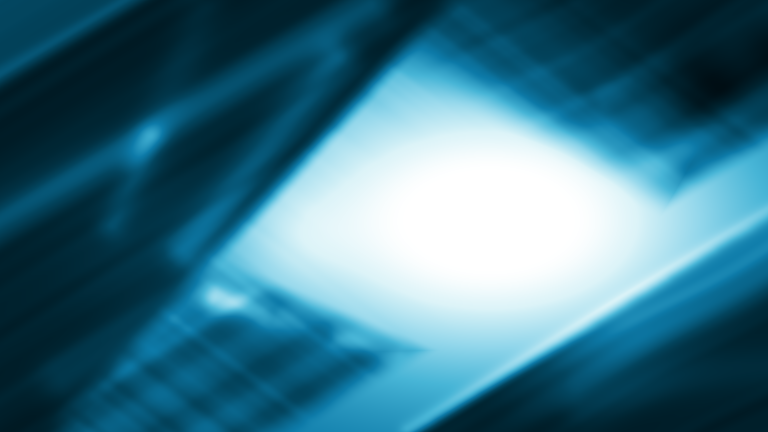
Reproduce this background procedurally as a Shadertoy shader.

```glsl
#define GLOW_CENTER vec2(1.134, 0.49)
#define GLOW_SPREAD 7.0
#define AMBIENT 0.15
#define STREAK_AMOUNT 0.15
#define STREAK_DENSITY 17.0
#define RIB_AMOUNT 0.07
#define RIB_DENSITY 24.0
#define BEAM_AXIS vec2(0.855, 0.519)
#define PANE_LEFT vec2(0.737, -0.677)
#define PANE_TOP vec2(-0.475, -0.88)
#define PANE_BOTTOM vec2(0.399, 0.917)

float hash(float n) {
    n = fract(n * 0.1031);
    n *= n + 33.33;
    return fract(n * (n + n));
}

float noise(float x) {
    float cell = floor(x), f = fract(x);
    return mix(hash(cell), hash(cell + 1.0), f * f * (3.0 - 2.0 * f));
}

// Stripes that drift slowly along their length
float stripes(float across, float along, float density) {
    float x = across * density + 0.5 * noise(along * 3.0 + 40.0);
    return 0.65 * noise(x + 11.0) + 0.35 * noise(x * 2.3 + 71.0);
}

// Soft segment of light
float beam(vec2 p, vec2 a, vec2 b, float width) {
    vec2 ab = b - a;
    float t = clamp(dot(p - a, ab) / dot(ab, ab), 0.0, 1.0);
    float d = length(p - a - ab * t) / width;
    return exp(-d * d);
}

float spot(vec2 p, vec2 center, vec2 radius) {
    vec2 d = (p - center) / radius;
    return exp(-dot(d, d));
}

// Light level to colour, from near black through cyan to white
vec3 ramp(float light) {
    vec3 c = mix(vec3(0.0, 0.04, 0.06), vec3(0.0, 0.14, 0.19), clamp(light / 0.2, 0.0, 1.0));
    c = mix(c, vec3(0.01, 0.27, 0.37), clamp((light - 0.2) / 0.2, 0.0, 1.0));
    c = mix(c, vec3(0.05, 0.48, 0.66), clamp((light - 0.4) / 0.2, 0.0, 1.0));
    c = mix(c, vec3(0.28, 0.71, 0.84), clamp((light - 0.6) / 0.14, 0.0, 1.0));
    c = mix(c, vec3(0.57, 0.84, 0.92), clamp((light - 0.74) / 0.1, 0.0, 1.0));
    c = mix(c, vec3(0.85, 0.95, 0.97), clamp((light - 0.84) / 0.1, 0.0, 1.0));
    return mix(c, vec3(1.0), smoothstep(0.92, 1.03, light));
}

void mainImage(out vec4 fragColor, in vec2 fragCoord) {
    vec2 p = fragCoord / iResolution.y;
    p.x += 0.5 * (16.0 / 9.0 - iResolution.x / iResolution.y);

    // Coordinates along and across the main diagonal
    float along = dot(p, BEAM_AXIS);
    float across = dot(p, vec2(-BEAM_AXIS.y, BEAM_AXIS.x));

    // Signed distances to the sides of the bright pane
    float left = dot(p, PANE_LEFT) - 0.084;
    float top = dot(p, PANE_TOP) + 1.218;
    float bottom = dot(p, PANE_BOTTOM) - 0.533;
    float leftMask = smoothstep(-0.03, 0.04, left);
    float floorMask = smoothstep(-0.525, -0.475, across);
    float pane = leftMask * smoothstep(-0.14, 0.06, top) * smoothstep(-0.03, 0.05, bottom);
    float band = 1.0 - smoothstep(-0.37, -0.275, across);
    float lit = floorMask * max(pane, band);

    // Dark surroundings with diagonal streaks
    float light = AMBIENT + STREAK_AMOUNT * (stripes(across, along, STREAK_DENSITY) - 0.4);
    light += 0.22 * smoothstep(0.66, 0.71, across);
    light += 0.12 * beam(p, vec2(-0.05, 0.80), vec2(0.35, 1.03), 0.022);
    light += 0.24 * beam(p, vec2(-0.05, 0.47), vec2(0.86, 0.98), 0.055);
    light += 0.16 * beam(p, vec2(0.26, 0.48), vec2(0.35, 0.68), 0.035);
    light += 0.09 * beam(p, vec2(0.33, 0.64), vec2(0.47, 0.98), 0.05);
    light += 0.27 * beam(p, vec2(0.43, 0.42), vec2(0.78, 0.86), 0.05);
    light += 0.13 * spot(p, vec2(0.40, 0.42), vec2(0.25, 0.22));
    light += 0.22 * beam(p, vec2(0.50, 0.31), vec2(0.92, 0.18), 0.032);
    light += 0.15 * beam(p, vec2(0.15, 0.12), vec2(0.56, 0.34), 0.06);
    light -= 0.10 * beam(p, vec2(0.64, 0.27), vec2(0.75, 0.23), 0.025);

    // Haze above the pane with crossing ribs
    float ribs = stripes(dot(p, vec2(0.60, 0.80)), along, RIB_DENSITY) - 0.5;
    float haze = leftMask * smoothstep(-0.38, -0.06, top) * floorMask;
    light += haze * (0.28 + 2.0 * RIB_AMOUNT * ribs);
    light += 0.12 * beam(p, vec2(1.40, 0.77), vec2(1.80, 1.0), 0.03);
    light += 0.13 * beam(p, vec2(1.50, 0.62), vec2(1.80, 0.76), 0.06);
    light -= 0.24 * spot(p, vec2(1.63, 0.80), vec2(0.09, 0.08));
    light -= 0.12 * spot(p, vec2(1.78, 0.90), vec2(0.07, 0.06));

    // Blue spill below the band
    float spill = smoothstep(-0.74, -0.54, across) * (1.0 - floorMask);
    light += 0.44 * spill * smoothstep(0.95, 1.40, along);
    light += 0.10 * beam(p, vec2(1.35, 0.07), vec2(1.80, 0.16), 0.05);

    // Glow inside the pane and the band
    vec2 offset = (p - GLOW_CENTER) * vec2(0.6, 1.0);
    float glow = 0.56 + 0.51 * exp(-GLOW_SPREAD * dot(offset, offset));
    glow += 0.07 * spot(p, vec2(0.67, 0.45), vec2(0.14, 0.13));
    float ribFade = smoothstep(0.02, 0.15, dot(offset, offset));
    glow += RIB_AMOUNT * ribFade * ribs * (1.0 - band);
    light = mix(max(light, 0.02), glow, lit);
    light += 0.10 * beam(p, vec2(0.95, 0.0), vec2(1.80, 0.513), 0.022);

    fragColor = vec4(ramp(light), 1.0);
}
```
